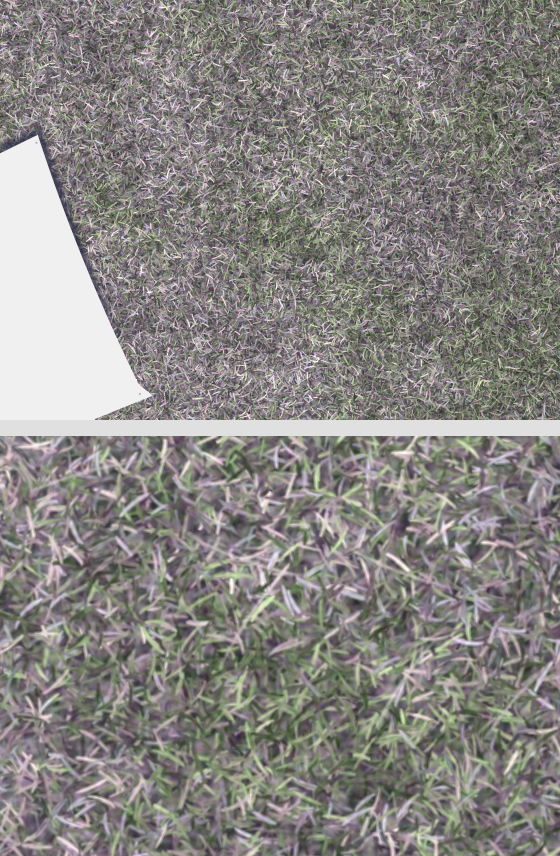
Top: the whole. Bottom: its middle third, enlarged.
Give the GLSL for this texture, as a Shadertoy shader.

```glsl
const vec3 SOIL_DARK = vec3(0.25, 0.24, 0.27);
const vec3 SOIL_LIGHT = vec3(0.55, 0.52, 0.54);
const vec3 STRAW = vec3(0.62, 0.57, 0.57);
const vec3 MAUVE = vec3(0.56, 0.54, 0.59);
const vec3 GREEN = vec3(0.50, 0.54, 0.43);
const vec3 PALE = vec3(0.80, 0.77, 0.77);
const vec3 SHEET = vec3(0.94, 0.94, 0.945);
const vec3 SHADOW = vec3(0.19, 0.19, 0.29);
const int LAYERS = 12;
const float CELL = 0.021;         // spacing of blades in one layer
const float BLADE_LENGTH = 0.017; // half length
const float BLADE_WIDTH = 0.0014; // half width
const float BLADE_BEND = 0.4;
const float SOFTNESS = 0.0024;    // least blur of a blade edge
const float STRAW_CELL = 0.11;
const float STRAW_LENGTH = 0.05;
const float STRAW_CHANCE = 0.22;
const float GRAIN = 0.13;

vec4 hash4(vec2 p) {
    vec4 q = fract(p.xyxy * vec4(0.1031, 0.1030, 0.0973, 0.1099));
    q += dot(q, q.wzxy + 33.33);
    return fract((q.xxyz + q.yzzw) * q.zywx);
}

float cornerSlope(vec2 cell, vec2 offset) {
    float a = 6.2832 * hash4(cell + 71.0).x;
    return dot(vec2(cos(a), sin(a)), offset);
}

float gradientNoise(vec2 p) {
    vec2 i = floor(p), f = fract(p);
    vec2 u = f * f * f * (f * (f * 6.0 - 15.0) + 10.0);
    vec2 e = vec2(1.0, 0.0);
    return mix(mix(cornerSlope(i, f), cornerSlope(i + e, f - e), u.x),
               mix(cornerSlope(i + e.yx, f - e.yx), cornerSlope(i + 1.0, f - 1.0), u.x), u.y);
}

float fbm(vec2 p) {
    float sum = 0.0, amp = 1.0;
    for (int i = 0; i < 4; i++) {
        sum += amp * gradientNoise(p);
        p = p * 2.1 + 17.3;
        amp *= 0.6;
    }
    return sum;
}

// Coverage of one slightly bent, tapered blade centred at the origin
float blade(vec2 q, float angle, float halfLength, float halfWidth, float bend, float blur) {
    float c = cos(angle), s = sin(angle);
    q = vec2(c * q.x + s * q.y, c * q.y - s * q.x);
    q.y += bend * q.x * q.x / halfLength;
    float along = abs(q.x) / halfLength;
    float width = halfWidth * (1.0 - 0.5 * along * along);
    float side = clamp((width - abs(q.y)) / blur + 0.5, 0.0, 1.0) * min(1.0, 2.0 * width / blur);
    return side * (1.0 - smoothstep(0.75, 1.0, along));
}

vec3 bladeColour(vec4 r, float greenShare, float depth) {
    vec3 hue = mix(STRAW, MAUVE, step(0.6, r.x));
    hue = mix(hue, GREEN, step(r.y, greenShare));
    return hue * mix(0.5, 1.46, r.z) * mix(0.8, 1.08, depth);
}

vec3 grass(vec2 p, float greenShare, float blur) {
    vec3 colour = mix(SOIL_DARK, SOIL_LIGHT, smoothstep(-0.5, 0.5, gradientNoise(p * 75.0)));
    for (int k = 0; k < LAYERS; k++) {
        float depth = float(k) / float(LAYERS - 1);
        vec2 g = p / CELL + depth * vec2(5.3, 3.7);
        for (int n = 0; n < 9; n++) {
            vec2 id = floor(g) + vec2(n % 3 - 1, n / 3 - 1);
            vec4 r = hash4(id + 137.0 * float(k) + 11.0);
            vec4 tint = hash4(id + 59.0 * float(k) + 301.0);
            vec2 q = (g - id - r.xy) * CELL;
            float cover = blade(q, 3.1416 * r.z, BLADE_LENGTH * mix(0.4, 1.0, r.w),
                                BLADE_WIDTH * mix(0.7, 1.3, tint.w),
                                BLADE_BEND * (tint.x - 0.5), blur);
            colour = mix(colour, bladeColour(tint, greenShare, depth), cover);
        }
    }
    // Sparse long dry stalks
    vec2 g = p / STRAW_CELL;
    for (int n = 0; n < 9; n++) {
        vec2 id = floor(g) + vec2(n % 3 - 1, n / 3 - 1);
        vec4 r = hash4(id + 811.0);
        float cover = blade((g - id - r.xy) * STRAW_CELL, 3.1416 * r.z, STRAW_LENGTH,
                            BLADE_WIDTH, 0.08, blur);
        colour = mix(colour, PALE, 0.6 * cover * step(r.w, STRAW_CHANCE));
    }
    return colour;
}

// Signed distance to the sheet lying at the lower left
float sheetDistance(vec2 p) {
    float t = (0.679 - p.y) / 0.604;
    float edge = 0.09 + 0.245 * t - 0.05 * t * (1.0 - t);
    edge += 0.02 * (1.0 - smoothstep(0.054, 0.09, p.y));
    float right = 0.93 * (p.x - edge);
    float top = 0.9 * (p.y - 0.635 - 0.49 * p.x);
    float bottom = 0.93 * (0.054 + 0.403 * (p.x - 0.354) - p.y);
    return max(right, max(top, bottom));
}

void mainImage(out vec4 fragColor, in vec2 fragCoord) {
    vec2 p = fragCoord / iResolution.y;
    float px = 1.0 / iResolution.y;

    // Green patches, thicker to the right, and uneven light
    float patches = fbm(p * 3.2 + 4.0) + 0.45 * (p.x - 0.75);
    float greenShare = mix(0.12, 0.8, smoothstep(-0.35, 0.6, patches));
    float light = 1.03 + 0.15 * fbm(p * 6.0 + 9.0) + 0.24 * gradientNoise(p * 24.0);
    light -= 0.11 * smoothstep(0.75, 1.33, p.x);
    vec3 colour = grass(p, greenShare, max(px, SOFTNESS)) * light;

    // Fine grain in brightness and tint
    colour += GRAIN * gradientNoise(p * 190.0);
    colour += 0.06 * gradientNoise(p * 85.0 + 31.0) * vec3(1.0, -0.8, 1.0);

    // Ragged shadow, then the sheet with its two pins
    float d = sheetDistance(p);
    float ragged = d + 0.012 * gradientNoise(p * 60.0);
    float shade = (1.0 - smoothstep(0.003, 0.022, ragged)) * smoothstep(0.12, 0.4, p.y);
    colour = mix(colour, SHADOW, 0.75 * shade);
    colour = mix(colour, SHEET, clamp(0.5 - d / px, 0.0, 1.0));
    float pin = min(length(p - vec2(0.087, 0.66)), length(p - vec2(0.333, 0.062)));
    colour = mix(colour, MAUVE, 0.6 * (1.0 - smoothstep(0.001, 0.004, pin)));

    fragColor = vec4(clamp(colour, 0.0, 1.0), 1.0);
}
```
